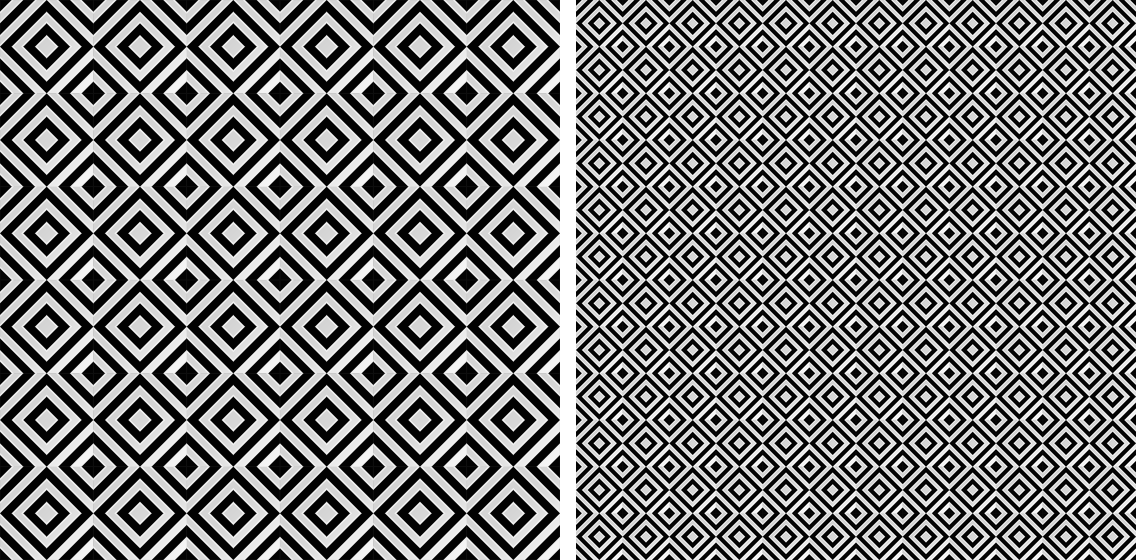
Left, the tile; right, the same tile 2 across and 2 down.
Reproduce this pattern procedurally as a WebGL 1 fragment shader.

```glsl
precision highp float;

// Six by six square tiles of concentric black and pale diamonds.
// Bands come from the diamond (L1) distance to each tile centre; pale bands
// have bright rims and a diagonal sheen that restarts at every tile seam.

uniform vec2 u_resolution;

const float TILES = 6.0;           // repeats across and down
const float BANDS = 4.0;           // pale bands from tile centre to corner
const float RIM_WIDTH = 0.016;     // in tiles
const float SEAM_WIDTH = 0.005;    // in tiles
const float BLACK = 0.008;
const float SHADE = 0.83;          // pale tone at the upper left
const float SHINE = 0.96;          // pale tone at the lower right
const float RIM = 0.95;
const float SEAM_ON_BLACK = 0.05;
const float SEAM_ON_PALE = 0.04;

// Signed distance in tiles to the nearest band edge, positive in pale bands.
float bandDistance(vec2 p) {
  float halfBand = 0.25 / BANDS;
  // Clamping keeps the innermost and outermost diamonds solid.
  float d = clamp(abs(p.x) + abs(p.y), halfBand, 1.0 - halfBand);
  float fromMiddle = abs(fract(d * BANDS + 0.25) - 0.5);
  return (0.25 - fromMiddle) / (BANDS * sqrt(2.0));
}

// Pale tone rising along the diagonal towards the lower right corner.
float sheen(vec2 p) {
  return mix(SHADE, SHINE, smoothstep(-0.15, 0.95, p.x - p.y));
}

void main() {
  vec2 p = fract(gl_FragCoord.xy / u_resolution * TILES) - 0.5;
  float pixel = TILES / min(u_resolution.x, u_resolution.y);

  // Bands and their rims
  float edge = bandDistance(p);
  float pale = smoothstep(-0.65 * pixel, 0.65 * pixel, edge);
  float rim = 1.0 - smoothstep(RIM_WIDTH - 0.5 * pixel, RIM_WIDTH + 0.5 * pixel, edge);
  float tone = sheen(p);
  tone = mix(tone, max(tone, RIM), rim);

  // Faint seam where tiles meet
  float toSeam = 0.5 - max(abs(p.x), abs(p.y));
  float seam = 1.0 - smoothstep(0.0, SEAM_WIDTH + 0.5 * pixel, toSeam);
  float dark = BLACK + SEAM_ON_BLACK * seam;
  tone -= SEAM_ON_PALE * seam;

  gl_FragColor = vec4(vec3(mix(dark, tone, pale)), 1.0);
}
```
